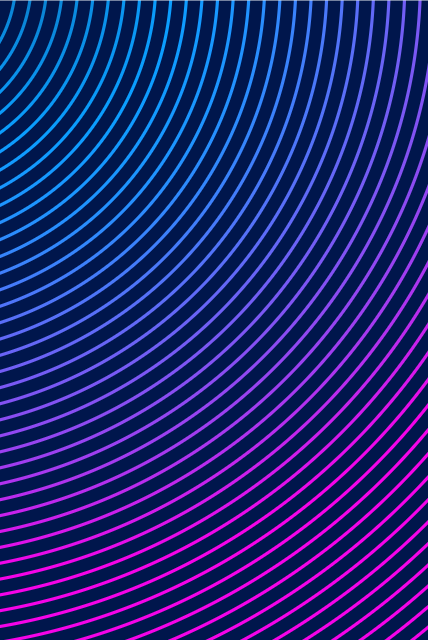
Write a Shadertoy shader that draws this background.

```glsl
// Concentric neon arcs on deep navy, centred just beyond the upper left corner.
// A repeated radial distance forms evenly spaced lines, and a second, softer
// radial ramp tints them from blue through violet to magenta.

// All lengths are fractions of the canvas height.
const vec2 ARC_CENTER = vec2(-0.1751, 1.0326);
const float ARC_SPACING = 0.02431;
const float ARC_RADIUS = 0.83203;      // radius of one arc, sets the phase
const float ARC_HALF_WIDTH = 0.00247;
const vec2 TINT_CENTER = vec2(0.052, 1.0);
const float TOP_EDGE = 0.0013;
const float TOP_EDGE_OPACITY = 0.65;

const vec3 NAVY = vec3(0.0, 0.085, 0.30);
const vec3 DEEP_BLUE = vec3(0.04, 0.51, 0.82);
const vec3 AZURE = vec3(0.04, 0.62, 1.0);
const vec3 SKY = vec3(0.12, 0.58, 1.0);
const vec3 PERIWINKLE = vec3(0.37, 0.42, 0.97);
const vec3 VIOLET = vec3(0.64, 0.23, 0.94);
const vec3 MAGENTA = vec3(0.96, 0.01, 0.91);
const vec3 PALE = vec3(0.85, 0.87, 0.90);

float ramp(float start, float end, float x) {
    return clamp((x - start) / (end - start), 0.0, 1.0);
}

// Line colour by distance from the cool corner
vec3 arcTint(float d) {
    vec3 tint = mix(DEEP_BLUE, AZURE, ramp(0.0, 0.21, d));
    tint = mix(tint, SKY, ramp(0.21, 0.33, d));
    tint = mix(tint, PERIWINKLE, ramp(0.33, 0.52, d));
    tint = mix(tint, VIOLET, ramp(0.52, 0.73, d));
    return mix(tint, MAGENTA, ramp(0.73, 0.89, d));
}

// Distance to the middle of the nearest arc
float arcDistance(vec2 p) {
    float turns = (length(p - ARC_CENTER) - ARC_RADIUS) / ARC_SPACING;
    return abs(fract(turns + 0.5) - 0.5) * ARC_SPACING;
}

void mainImage(out vec4 fragColor, in vec2 fragCoord) {
    vec2 p = fragCoord / iResolution.y;
    float pixel = 1.0 / iResolution.y;

    // Arcs with edges one pixel soft
    float coverage = clamp((ARC_HALF_WIDTH - arcDistance(p)) / pixel + 0.5, 0.0, 1.0);
    vec3 color = mix(NAVY, arcTint(length(p - TINT_CENTER)), coverage);

    // Pale hairline along the top
    float edge = clamp((p.y - 1.0 + TOP_EDGE) / pixel + 0.5, 0.0, 1.0);
    color = mix(color, PALE, edge * TOP_EDGE_OPACITY);

    fragColor = vec4(color, 1.0);
}
```
